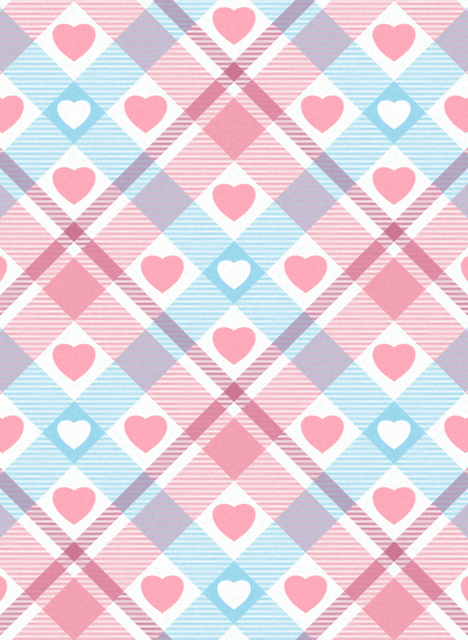
Write a Shadertoy shader that draws this pattern.

```glsl
// Diagonal woven gingham in pink and blue, with mauve pinstripes and hearts in the pale diamonds.

const float REPEATS_DOWN = 2.0;
const float HEART_STEP = 0.224;     // diagonal spacing of the heart cells
const float THREADS = 64.0;         // horizontal weave lines per repeat

const vec3 WHITE = vec3(0.985, 0.988, 0.988);
const vec3 BLUE = vec3(0.61, 0.85, 0.935);
const vec3 ROSE = vec3(0.945, 0.635, 0.70);
const vec3 MAUVE = vec3(0.80, 0.46, 0.58);
const vec3 HEART_PINK = vec3(0.99, 0.665, 0.73);

float hash(vec2 p) {
    p = fract(p * vec2(0.1031, 0.1137));
    p += dot(p, p.yx + 33.33);
    return fract((p.x + p.y) * p.x * 91.7);
}

float noise(vec2 p) {
    vec2 i = floor(p), f = fract(p);
    f = f * f * (3.0 - 2.0 * f);
    return mix(mix(hash(i), hash(i + vec2(1, 0)), f.x),
               mix(hash(i + vec2(0, 1)), hash(i + vec2(1, 1)), f.x), f.y);
}

// Coverage of a shape from its signed distance
float fill(float dist, float blur) {
    return 1.0 - smoothstep(-blur, blur, dist);
}

// Coverage of a band that repeats once per unit
float band(float t, float center, float halfWidth, float blur) {
    return fill(abs(fract(t - center + 0.5) - 0.5) - halfWidth, blur);
}

// Thread colour across one direction; alpha tells how dyed it is
vec4 yarn(float t, float blur) {
    float blue = band(t, 0.0, 0.099, blur);
    float rose = band(t, 0.552, 0.099, blur);
    float mauve = band(t, 0.372, 0.032, blur);
    vec3 col = mix(WHITE, BLUE, blue);
    col = mix(col, ROSE, rose);
    col = mix(col, MAUVE, mauve);
    return vec4(col, max(blue, max(rose, mauve)));
}

// Approximate distance to a plump heart of the given half width
float heart(vec2 p, float size) {
    p /= size;
    float lift = 0.6 * pow(abs(p.x), 0.75);
    return (length(vec2(p.x, 1.25 * p.y - lift)) - 1.0) * size;
}

void mainImage(out vec4 fragColor, in vec2 fragCoord) {
    float pixel = REPEATS_DOWN / iResolution.y;
    vec2 p = (fragCoord - 0.5 * iResolution.xy) * pixel - vec2(0.0, 0.148);
    vec2 diag = vec2(p.x - p.y, -p.x - p.y);

    // Cross the two yarn directions with uneven horizontal threads
    vec4 warp = yarn(diag.x, pixel);
    vec4 weft = yarn(diag.y, pixel);
    float streak = noise(p * vec2(14.0, THREADS) + 40.0);
    float depth = mix(0.30, 0.09, warp.a * weft.a) * (0.5 + 0.8 * streak);
    float thread = sin(6.2832 * THREADS * p.y);
    float dyedSide = warp.a - weft.a;
    float weave = 0.5 + depth * thread * (dyedSide < 0.0 ? -1.0 : 1.0);
    vec3 col = mix(warp.rgb, weft.rgb, weave);

    // Hearts: one white in the blue crossing, four pink around it
    vec2 local = fract(diag + 0.5) - 0.5;
    vec2 cell = clamp(round(local / HEART_STEP), -1.0, 1.0);
    vec2 d = local - cell * HEART_STEP;
    vec2 q = 0.5 * vec2(d.x - d.y, -d.x - d.y) + vec2(0.0, 0.012);
    bool middle = cell == vec2(0.0);
    bool corner = cell.x * cell.y != 0.0;
    if (middle || corner) {
        float shape = fill(heart(q, middle ? 0.052 : 0.067), pixel);
        col = mix(col, middle ? WHITE : HEART_PINK, shape);
    }

    // Fine cloth grain
    col += 0.03 * (noise(p * 200.0 + 500.0) - 0.5);
    fragColor = vec4(clamp(col, 0.0, 1.0), 1.0);
}
```
